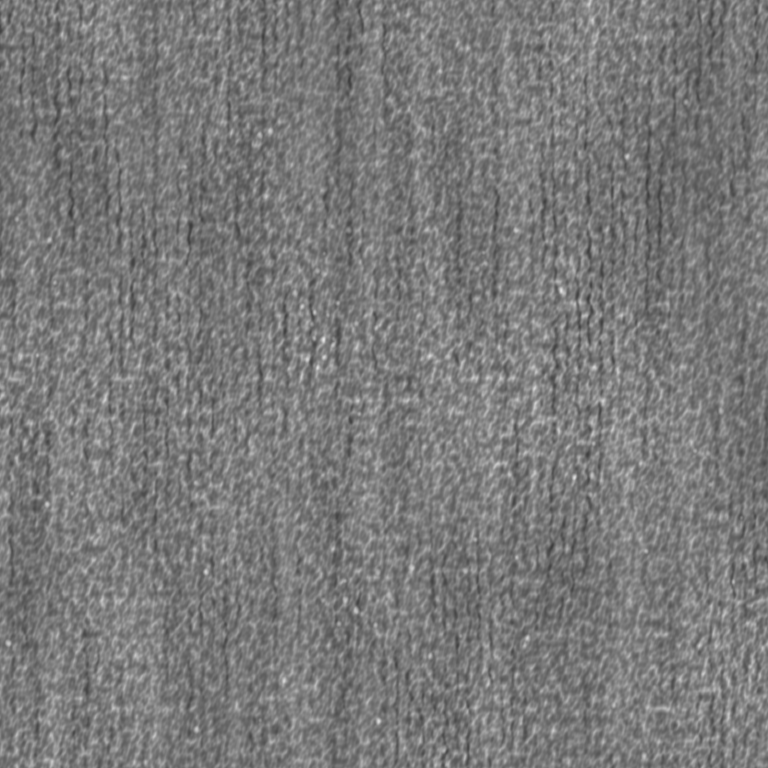
Reproduce this texture procedurally as a WebGL 2 fragment shader.

```glsl
#version 300 es
precision highp float;
// Weathered grey surface with fine vertical cords: soft slanted grain,
// broken dark grooves, long tonal streaks and scattered pale specks.
// Layered gradient noise forms the tone; a jittered grid places the specks.

#define BASE_TONE 0.497
#define GRAIN_CONTRAST 0.064
#define GRAIN_SLANT 0.22
#define CORD_COUNT 64.0
#define GROOVE_DEPTH 0.125
#define STREAK_CONTRAST 0.022
#define PATCH_CONTRAST 0.020
#define SPECK_GRID 72.0
#define SPECK_RADIUS 0.0043
#define SPECK_GAIN 0.27
#define CLUSTER_CENTER vec2(0.41, 0.59)

uniform vec2 u_resolution;
out vec4 fragColor;

const float TAU = 6.2831853;

// Integer hash giving two values from 0 to 1.
vec2 hash2(vec2 cell) {
    uvec2 v = uvec2(ivec2(cell)) * 1664525u + 1013904223u;
    v.x += v.y * 1664525u;
    v.y += v.x * 1664525u;
    v ^= v >> 16u;
    v.x += v.y * 1664525u;
    v.y += v.x * 1664525u;
    v ^= v >> 16u;
    return vec2(v & 0xffffu) / 65535.0;
}

float slope(vec2 cell, vec2 offset) {
    float angle = TAU * hash2(cell).x;
    return dot(vec2(cos(angle), sin(angle)), offset);
}

// Gradient noise, scaled to a spread of about one.
float noise(vec2 p) {
    vec2 i = floor(p);
    vec2 f = p - i;
    vec2 w = f * f * f * (f * (f * 6.0 - 15.0) + 10.0);
    vec2 e = vec2(1.0, 0.0);
    float low = mix(slope(i, f), slope(i + e, f - e), w.x);
    float high = mix(slope(i + e.yx, f - e.yx), slope(i + 1.0, f - 1.0), w.x);
    return 4.0 * mix(low, high, w.y);
}

// Small grains, taller than wide and leaning to the right.
float grain(vec2 p) {
    p.x -= GRAIN_SLANT * p.y;
    float coarse = noise(p * vec2(112.0, 72.0));
    float fine = noise(p * vec2(205.0, 135.0) + 37.0);
    float g = 0.8 * coarse + 0.6 * fine;
    return g + 0.12 * (g * g - 1.0);
}

// Dark valleys between cords, each fading in and out along its length.
float grooves(vec2 p) {
    float bend = 0.22 * noise(p * vec2(5.0, 2.0) + 11.0);
    float ragged = 0.10 * noise(p * vec2(50.0, 60.0) + 23.0);
    float x = p.x * CORD_COUNT + bend + ragged;
    float id = floor(x + 0.5);
    float valley = pow(0.5 + 0.5 * cos(TAU * x), 3.0);
    float along = noise(vec2(id * 7.37 + 0.4, p.y * 6.0));
    float broken = noise(vec2(id * 3.71 + 90.3, p.y * 32.0));
    float region = noise(p * vec2(6.0, 2.2) + 53.0);
    float depth = 0.42 + 0.26 * along + 0.14 * broken + 0.25 * region;
    return valley * clamp(depth, 0.0, 1.25);
}

// Round pale dots, dense in one cluster and rare elsewhere.
float specks(vec2 p) {
    vec2 home = floor(p * SPECK_GRID);
    float blur = 0.6 / u_resolution.y;
    float light = 0.0;
    for (int y = -1; y <= 1; y++) {
        for (int x = -1; x <= 1; x++) {
            vec2 cell = home + vec2(x, y);
            vec2 center = (cell + 0.15 + 0.7 * hash2(cell + 301.0)) / SPECK_GRID;
            vec2 pick = hash2(cell + 709.0);
            vec2 away = (center - CLUSTER_CENTER) / vec2(0.036, 0.062);
            float patchy = smoothstep(0.7, 2.0, noise(center * 7.0 + 61.0));
            float chance = 0.012 + 0.10 * patchy + 0.62 * exp(-dot(away, away));
            float radius = SPECK_RADIUS * mix(0.6, 1.15, pick.y);
            float dist = length((p - center) * vec2(1.0, 0.85));
            float dot_ = 1.0 - smoothstep(radius * 0.25 - blur, radius + blur, dist);
            light = max(light, dot_ * step(pick.x, chance) * mix(0.55, 1.0, pick.y));
        }
    }
    return light;
}

void main() {
    vec2 p = gl_FragCoord.xy / u_resolution.y;

    // Broad patches and long vertical streaks.
    float patches = noise(p * vec2(6.0, 3.2) + 5.0);
    float streaks = 0.8 * noise(p * vec2(24.0, 1.8) + 71.0)
                  + 0.6 * noise(p * vec2(58.0, 7.0) + 131.0);

    // Paler patches carry stronger grain.
    float tone = BASE_TONE + PATCH_CONTRAST * patches + STREAK_CONTRAST * streaks;
    tone += GRAIN_CONTRAST * (1.0 + 0.12 * patches) * grain(p);
    tone -= GROOVE_DEPTH * grooves(p);
    tone += SPECK_GAIN * specks(p);

    fragColor = vec4(vec3(clamp(tone, 0.0, 1.0)), 1.0);
}
```
